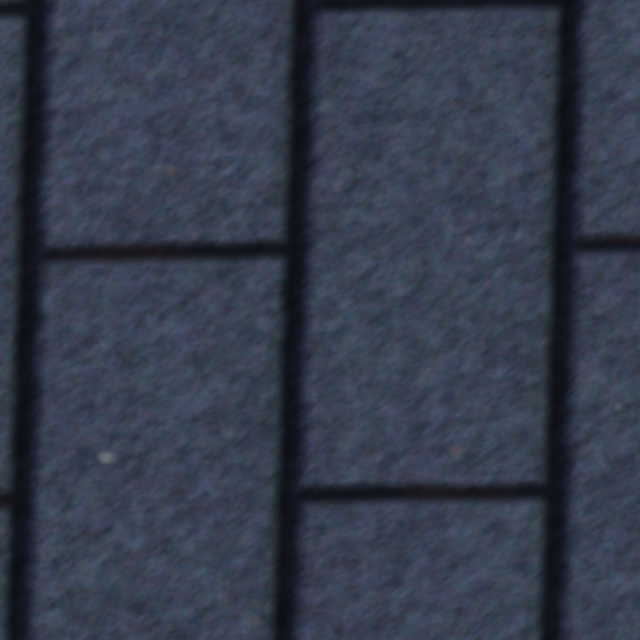
Give the GLSL for this texture, as a WebGL 1 fragment shader.

```glsl
precision highp float;

uniform vec2 u_resolution;

// Layout, in canvas units
const vec2 BRICK_SIZE = vec2(0.417, 0.768);
const vec2 ORIGIN = vec2(0.448, 0.218);
const vec2 SLANT = vec2(0.031, 0.018);
const float EDGE_WOBBLE = 0.003;

// Joint edges: x is fully dark, y is where the stone begins
const vec2 JOINT_LEFT = vec2(0.009, 0.033);
const vec2 JOINT_RIGHT = vec2(0.002, 0.035);
const vec2 JOINT_CROSS = vec2(0.001, 0.024);

// Grain
const float GRAIN_ANGLE = 0.6;
const vec2 GRAIN_SCALE = vec2(34.0, 62.0);
const float GRAIN_CONTRAST = 0.50;
const float GRAIN_FALLOFF = 0.74;
const float CHROMA_GRAIN = 0.05;
const float BRICK_VARIATION = 0.03;

// Pale flecks
const float FLECK_CELLS = 9.0;
const float FLECK_CHANCE = 0.12;
const vec2 CHIP_POSITION = vec2(0.167, 0.286);
const float CHIP_RADIUS = 0.019;

const vec3 STONE_BLUE = vec3(0.229, 0.252, 0.328);
const vec3 STONE_TEAL = vec3(0.235, 0.275, 0.336);
const vec3 STONE_RIM = vec3(0.195, 0.230, 0.262);
const vec3 JOINT_DARK = vec3(0.060, 0.068, 0.095);
const vec3 JOINT_BLUE = vec3(0.095, 0.105, 0.170);
const vec3 JOINT_BROWN = vec3(0.115, 0.090, 0.100);
const vec3 FLECK_PALE = vec3(0.46, 0.49, 0.51);
const vec3 FLECK_RUST = vec3(0.35, 0.28, 0.29);

float hash(vec2 p) {
    vec3 q = fract(p.xyx * 0.1031);
    q += dot(q, q.yzx + 33.33);
    return fract((q.x + q.y) * q.z);
}

float noise(vec2 p) {
    vec2 cell = floor(p);
    vec2 f = fract(p);
    f = f * f * (3.0 - 2.0 * f);
    float low = mix(hash(cell), hash(cell + vec2(1.0, 0.0)), f.x);
    float high = mix(hash(cell + vec2(0.0, 1.0)), hash(cell + vec2(1.0)), f.x);
    return mix(low, high, f.y);
}

// Diagonal streaks in four octaves, centred on zero
float streakGrain(vec2 uv) {
    float c = cos(GRAIN_ANGLE);
    float s = sin(GRAIN_ANGLE);
    vec2 p = mat2(c, -s, s, c) * uv * GRAIN_SCALE + 40.0;
    float sum = 0.0;
    float weight = 0.5;
    for (int i = 0; i < 4; i++) {
        sum += weight * (noise(p) - 0.5);
        p = p * 1.7 + 17.3;
        weight *= GRAIN_FALLOFF;
    }
    return sum;
}

// One optional soft speck per cell: x is coverage, y picks its hue
vec2 flecks(vec2 uv) {
    vec2 p = uv * FLECK_CELLS;
    vec2 cell = floor(p) + 20.0;
    vec2 center = 0.25 + 0.5 * vec2(hash(cell + 3.1), hash(cell + 8.7));
    float radius = mix(0.08, 0.15, hash(cell + 5.3));
    float present = step(hash(cell), FLECK_CHANCE);
    float spot = 1.0 - smoothstep(radius * 0.1, radius, length(fract(p) - center));
    return vec2(present * spot, hash(cell + 12.9));
}

void main() {
    vec2 uv = gl_FragCoord.xy / u_resolution;
    float wobbleX = noise(uv * vec2(9.0, 22.0) + 5.0) - 0.5;
    float wobbleY = noise(uv * vec2(22.0, 9.0) + 61.0) - 0.5;
    float grain = streakGrain(uv);

    // Slanted columns, every other one shifted by half a brick
    float across = (uv.x - ORIGIN.x - SLANT.x * uv.y) / BRICK_SIZE.x;
    float column = floor(across);
    float along = (uv.y - ORIGIN.y - SLANT.y * uv.x) / BRICK_SIZE.y
                + 0.5 * mod(column, 2.0);
    float brick = hash(vec2(column, floor(along)) + 30.0);

    // Signed distances to the nearest joint lines
    float dx = (fract(across + 0.5) - 0.5) * BRICK_SIZE.x + EDGE_WOBBLE * wobbleX;
    float dy = (fract(along + 0.5) - 0.5) * BRICK_SIZE.y + EDGE_WOBBLE * (wobbleY + grain);
    float upright = smoothstep(-JOINT_LEFT.y, -JOINT_LEFT.x, dx)
                  * (1.0 - smoothstep(JOINT_RIGHT.x, JOINT_RIGHT.y, dx + 0.004 * grain));
    float cross = 1.0 - smoothstep(JOINT_CROSS.x, JOINT_CROSS.y, abs(dy));

    // Stone face with fine hue shifts and grain
    float hue = 0.35 * noise(uv * 9.0 + 11.0) + 0.65 * noise(uv * 60.0 + 90.0);
    vec3 color = mix(STONE_BLUE, STONE_TEAL, smoothstep(0.3, 0.7, hue));
    float rim = smoothstep(-0.055, -0.025, dx) * step(dx, 0.0);
    color = mix(color, STONE_RIM, 0.7 * rim);
    color *= 1.0 + GRAIN_CONTRAST * grain + BRICK_VARIATION * (brick - 0.5);
    color.r += CHROMA_GRAIN * (noise(uv * 105.0 + 7.0) - 0.5);
    color.b += 0.7 * CHROMA_GRAIN * (noise(uv * 115.0 + 31.0) - 0.5);

    // Flecks and one larger chip
    vec2 fleck = flecks(uv);
    color = mix(color, mix(FLECK_RUST, FLECK_PALE, 0.6 * fleck.y), 0.55 * fleck.x);
    float chip = length((uv - CHIP_POSITION) * vec2(1.0, 1.3)) + 0.01 * grain;
    color = mix(color, FLECK_PALE, 0.8 * (1.0 - smoothstep(0.1, 1.0, chip / CHIP_RADIUS)));

    // Joints: blue toward the right side, brown dirt in the cross joints
    vec3 uprightColor = mix(JOINT_DARK, JOINT_BLUE, smoothstep(-0.010, 0.022, dx));
    float dirt = smoothstep(0.45, 0.8, noise(uv * vec2(9.0, 30.0) + 3.0));
    vec3 crossColor = mix(JOINT_DARK, JOINT_BROWN, 0.7 * dirt);
    color = mix(color, crossColor * (1.0 + 0.4 * grain), 0.95 * cross);
    color = mix(color, uprightColor * (1.0 + 0.5 * grain), upright);

    gl_FragColor = vec4(color, 1.0);
}
```
